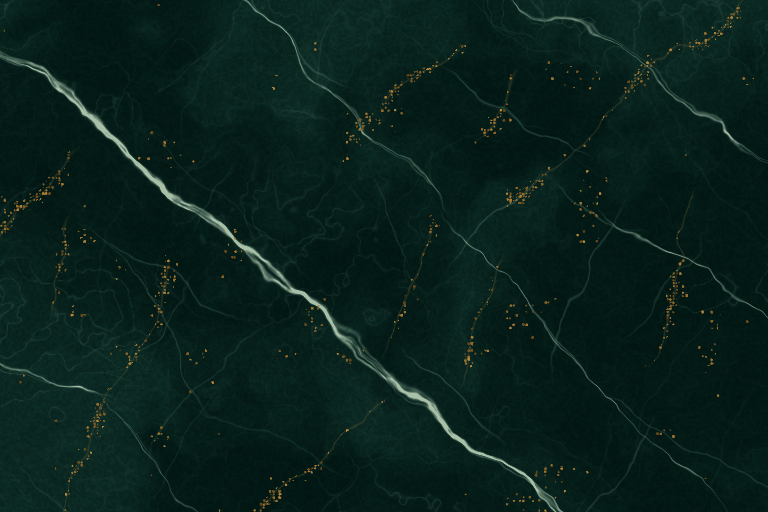
Give the GLSL for this texture, as a Shadertoy shader.

```glsl
// Dark green marble with pale braided veins, faint hairlines and gold flecks.

float hash(vec2 p) {
    vec3 q = fract(vec3(p.xyx) * 0.1031);
    q += dot(q, q.yzx + 33.33);
    return fract((q.x + q.y) * q.z);
}

float noise(vec2 p) {
    vec2 i = floor(p), f = fract(p);
    f = f * f * (3.0 - 2.0 * f);
    return mix(mix(hash(i), hash(i + vec2(1, 0)), f.x),
               mix(hash(i + vec2(0, 1)), hash(i + vec2(1, 1)), f.x), f.y);
}

float fbm(vec2 p) {
    float sum = 0.0, amp = 0.5;
    for (int i = 0; i < 5; i++) {
        sum += amp * noise(p);
        p = mat2(1.6, 1.2, -1.2, 1.6) * p + 7.3;
        amp *= 0.5;
    }
    return sum;
}

// Position along (x) and across (y) a segment, with its length (z)
vec3 segmentSpace(vec2 p, vec4 seg) {
    vec2 d = seg.zw - seg.xy;
    float len = length(d);
    d /= len;
    p -= seg.xy;
    return vec3(dot(p, d), dot(p, vec2(-d.y, d.x)), len);
}

// Soft line whose energy is kept when it is thinner than a pixel
float softLine(float x, float width, float px) {
    float w = sqrt(width * width + 0.3 * px * px);
    return exp(-x * x / (w * w)) * width / w;
}

float taper(vec3 s, float fade) {
    return smoothstep(-0.01, fade, s.x) * smoothstep(-0.01, fade, s.z - s.x);
}

// Warped cell borders
float crackle(vec2 p, float width) {
    vec2 cell = floor(p);
    float near = 9.0, next = 9.0;
    for (int y = -1; y <= 1; y++)
    for (int x = -1; x <= 1; x++) {
        vec2 c = cell + vec2(x, y);
        float d = length(c + vec2(hash(c + 50.0), hash(c + 91.0)) - p);
        next = min(next, max(near, d));
        near = min(near, d);
    }
    return exp(-(next - near) / width);
}

const vec4 VEINS[7] = vec4[7](
    vec4(-0.06, 0.97, 1.15, -0.04), vec4(0.42, 1.04, 0.90, 0.58),
    vec4(0.86, 0.61, 1.44, -0.04), vec4(0.98, 1.05, 1.56, 0.64),
    vec4(1.18, 0.60, 1.56, 0.34), vec4(-0.08, 0.34, 0.24, 0.19),
    vec4(0.20, 0.21, 0.44, -0.04));
const float WIDTHS[7] = float[7](0.0046, 0.0024, 0.0013, 0.0025, 0.002, 0.0034, 0.0013);

const vec4 GOLD_SEAMS[10] = vec4[10](
    vec4(1.00, 0.58, 1.47, 1.02), vec4(0.90, 0.26, 1.01, 0.50),
    vec4(0.75, 0.32, 0.87, 0.58), vec4(0.12, 0.00, 0.35, 0.50),
    vec4(-0.02, 0.51, 0.16, 0.72), vec4(0.50, -0.02, 0.76, 0.25),
    vec4(0.75, 0.78, 0.91, 0.94), vec4(0.93, 0.72, 1.01, 0.88),
    vec4(0.07, 0.38, 0.15, 0.61), vec4(1.28, 0.30, 1.38, 0.62));

void mainImage(out vec4 fragColor, in vec2 fragCoord) {
    float px = 1.0 / iResolution.y;
    vec2 p = fragCoord * px;
    vec2 warp = vec2(fbm(p * 5.0 + 3.0), fbm(p * 5.0 + 40.0)) - 0.48;
    vec2 q = p + 0.11 * warp;

    // Cloudy stone with fine grain
    float cloud = fbm(p * 4.0 + 2.0 * warp + 11.0);
    vec3 col = mix(vec3(0.008, 0.092, 0.078), vec3(0.045, 0.16, 0.137),
                   smoothstep(0.28, 0.78, cloud));
    col *= 0.86 + 0.28 * noise(p * 240.0);

    // Braided pale veins
    float vein = 0.0, haze = 0.0;
    for (int i = 0; i < 7; i++) {
        vec3 s = segmentSpace(q, VEINS[i]);
        float w = WIDTHS[i], ends = taper(s, 0.12);
        int strands = i == 0 ? 5 : 2;
        for (int k = 0; k < strands; k++) {
            float seed = float(i * 9 + k * 3) + 0.5;
            float sway = (noise(vec2(s.x * 8.0, seed)) - 0.5) * w * 6.5
                       + (noise(vec2(s.x * 45.0, seed + 70.0)) - 0.5) * w * 1.2;
            float swell = 0.15 + 0.85 * noise(vec2(s.x * 10.0, seed + 30.0));
            vein += softLine(s.y + sway, w * swell * ends, px) * (k == 0 ? 0.8 : 0.5);
        }
        haze += ends * exp(-abs(s.y) / (w * 5.0)) * w * 45.0;
    }
    vein *= 0.6 + 0.65 * fbm(q * vec2(75.0, 95.0));

    // Scattered hairlines in two crossing directions
    float hair = 0.0;
    for (int i = 0; i < 44; i++) {
        float n = float(i);
        vec2 mid = vec2(1.5 * hash(vec2(n, 3.0)), hash(vec2(n, 8.0)));
        float angle = (i % 2 == 0 ? -0.7 : 1.05) + 0.7 * (hash(vec2(n, 14.0)) - 0.5);
        vec2 reach = vec2(cos(angle), sin(angle)) * mix(0.06, 0.24, hash(vec2(n, 21.0)));
        vec3 s = segmentSpace(q, vec4(mid - reach, mid + reach));
        float sway = 0.025 * (noise(vec2(s.x * 14.0, n)) - 0.5);
        float glow = mix(0.08, 0.5, pow(hash(vec2(n, 27.0)), 2.0));
        hair += glow * taper(s, 0.1) * softLine(s.y + sway, 0.0014, px);
    }
    float patches = smoothstep(0.4, 0.8, noise(p * 5.0 + 17.0));
    hair += 0.24 * patches * crackle(q * 6.0 + 4.0 * warp, 0.03);
    hair += 0.13 * (1.0 - patches) * cloud * crackle(q * 9.0 + 5.0 * warp + 20.0, 0.04);

    col += vec3(0.10, 0.17, 0.145) * haze * (0.1 + 0.5 * cloud);
    col = mix(col, vec3(0.34, 0.52, 0.45), clamp(hair, 0.0, 0.7));
    vein = clamp(vein, 0.0, 1.0);
    col = mix(col, mix(vec3(0.26, 0.42, 0.36), vec3(0.66, 0.75, 0.66), vein), vein);

    // Gold seams and loose clusters broken into flecks
    float clump = smoothstep(0.35, 0.8, noise(p * 16.0 + 5.0));
    float density = 0.16 * smoothstep(0.80, 0.95, noise(p * 13.0 + 61.0));
    float seam = 0.0;
    for (int i = 0; i < 10; i++) {
        vec3 s = segmentSpace(q, GOLD_SEAMS[i]);
        float ends = taper(s, 0.04);
        float x = s.y / (0.003 + 0.008 * clump);
        density += ends * exp(-x * x) * (0.2 + 0.5 * clump);
        seam += ends * softLine(s.y, 0.0013, px);
    }
    vec2 grid = p * 160.0, cell = floor(grid);
    vec2 centre = 0.35 + 0.3 * vec2(hash(cell + 7.0), hash(cell + 19.0));
    float size = mix(0.18, 0.5, hash(cell + 33.0));
    float edge = length(fract(grid) - centre) + 0.3 * (noise(grid * 3.0) - 0.5);
    float fleck = smoothstep(size + 0.2, size - 0.2, edge) * step(hash(cell + 47.0), density);
    vec3 gold = mix(vec3(0.42, 0.29, 0.10), vec3(0.84, 0.60, 0.25), hash(cell + 58.0));
    col = mix(col, vec3(0.36, 0.36, 0.22), 0.45 * min(seam, 1.0));
    col = mix(col, gold, 0.85 * fleck);

    fragColor = vec4(col, 1.0);
}
```
